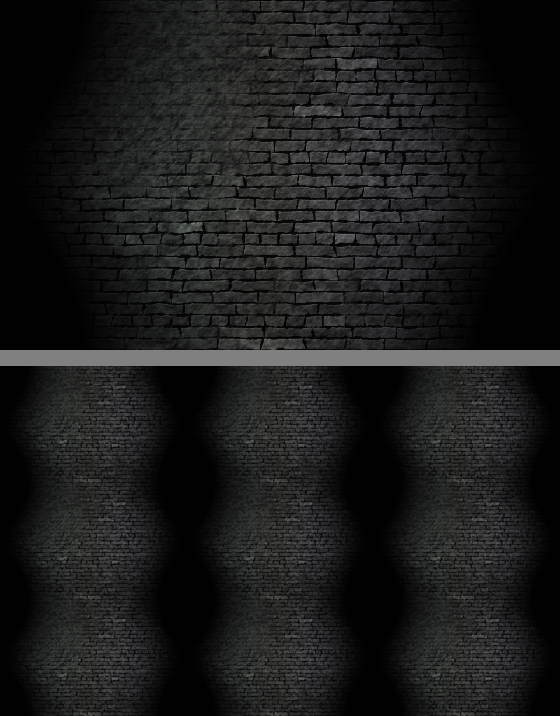
Top: one tile. Bottom: repeated 3 by 3.
This texture is drawn by a WebGL 1 fragment shader. Its source:

```glsl
precision highp float;
uniform vec2 u_resolution;

const float TAU = 6.2831853;
const float ASPECT = 1.6;
const float ROWS = 30.0;
const float STRETCHERS = 13.0;
const float HEADERS = 29.0;
const float HEADER_EVERY = 7.0;
const float HEADER_ROW = 2.0;
const float JOINT_HALF = 0.0028;
const float JOINT_SOFT = 0.0012;
const float JOINT_JITTER = 0.28;
const float JOINT_TONE = 0.1;
const float EDGE_RAGGED = 0.007;
const float WARP = 0.006;
const float FACE_TONE = 0.235;
const float RELIEF = 0.32;
const float RELIEF_STEP = 0.003;
const float EDGE_HEIGHT = 0.3;
const vec2 LIGHT_DIR = vec2(-0.45, 0.9);
const vec2 LATTICE = vec2(8.0, 5.0);
const vec2 PATCH_CENTER = vec2(0.29, 0.76);
const vec2 PATCH_RADIUS = vec2(0.22, 0.31);
const vec3 WARM = vec3(1.01, 1.0, 0.97);
const vec3 GREENISH = vec3(0.95, 1.02, 0.97);
const vec3 BLUISH = vec3(0.98, 0.98, 1.04);

float hash(vec2 p) {
  vec3 q = fract(p.xyx * 0.1031);
  q += dot(q, q.yzx + 33.33);
  return fract((q.x + q.y) * q.z);
}

// Value noise that wraps after "period" cells.
float noise(vec2 uv, vec2 period) {
  vec2 p = uv * period;
  vec2 cell = floor(p);
  vec2 f = p - cell;
  f = f * f * (3.0 - 2.0 * f);
  vec2 a = mod(cell, period);
  vec2 b = mod(cell + 1.0, period);
  return mix(mix(hash(a), hash(vec2(b.x, a.y)), f.x),
             mix(hash(vec2(a.x, b.y)), hash(b), f.x), f.y);
}

float fbm(vec2 uv, vec2 period) {
  float sum = 0.0;
  float weight = 0.4;
  for (int i = 0; i < 3; i++) {
    sum += weight * noise(uv, period);
    period *= 2.0;
    weight -= 0.1;
  }
  return sum / 0.9;
}

// Smeared render: one large patch and scattered small ones.
float wear(vec2 uv) {
  vec2 d = abs(fract(uv - PATCH_CENTER + 0.5) - 0.5) / PATCH_RADIUS;
  float blotch = fbm(uv, LATTICE * 2.0);
  float large = 1.0 - smoothstep(0.6, 1.2, length(d) + 1.4 * (blotch - 0.5));
  return max(large, 0.7 * smoothstep(0.58, 0.78, blotch));
}

// Distance to the nearest joint (x) and brick id (yz).
vec3 brick(vec2 uv) {
  float y = uv.y * ROWS;
  float row = mod(floor(y), ROWS);
  float isHeader = 1.0 - step(0.5, abs(mod(row, HEADER_EVERY) - HEADER_ROW));
  float count = mix(STRETCHERS, HEADERS, isHeader);
  float x = uv.x * count + 0.5 * mod(row, 2.0) + 0.35 * hash(vec2(row, 71.0));
  float joint = floor(x + 0.5);
  float jitter = hash(vec2(mod(joint, count), row + 37.0)) - 0.5;
  float side = x - joint - JOINT_JITTER * jitter;
  float id = mod(joint - step(side, 0.0), count);
  float dx = abs(side) * ASPECT / count;
  float dy = (0.5 - abs(fract(y) - 0.5)) / ROWS;
  return vec3(min(dx, dy), id, row);
}

// Surface height (x) and reflectance (y).
vec2 surface(vec2 uv) {
  vec2 bend = vec2(noise(uv, LATTICE * 6.0), noise(uv + 0.37, LATTICE * 4.0)) - 0.5;
  vec3 b = brick(uv + WARP * bend);
  float grain = fbm(uv, LATTICE * 10.0);
  float worn = wear(uv);
  float soft = max(JOINT_SOFT, 0.6 / u_resolution.y);
  float d = b.x + EDGE_RAGGED * (grain - 0.5);
  float cover = smoothstep(JOINT_HALF - soft, JOINT_HALF + soft, d);
  cover = mix(cover, 0.85, 0.8 * worn);
  float pick = hash(b.yz + 113.0);
  float tone = 0.82 + 0.3 * pick + 0.35 * smoothstep(0.95, 0.99, pick);
  tone = mix(tone, 0.92, worn);
  float lumps = fbm(uv + 0.19, LATTICE * 5.0);
  float height = EDGE_HEIGHT * cover + grain + 0.6 * worn * lumps;
  return vec2(height, tone * mix(JOINT_TONE, 1.0, cover) * (0.5 + grain));
}

// Pool of light that fades to black at the sides.
float lighting(vec2 uv) {
  vec2 mid = 0.5 - 0.5 * cos(TAU * uv);
  float t = clamp((mid.x - 0.2 * (1.0 - mid.y)) / 0.85, 0.0, 1.0);
  return sin(t * TAU * 0.25) * mix(0.75, 1.0, mid.y);
}

void main() {
  vec2 uv = gl_FragCoord.xy / u_resolution;
  vec2 s = surface(uv);
  vec2 toLight = LIGHT_DIR * RELIEF_STEP / vec2(ASPECT, 1.0);
  float relief = s.x - surface(uv + toLight).x;
  float lum = max(FACE_TONE * s.y + RELIEF * relief, 0.015);
  float sway = sin(TAU * uv.x);
  vec3 tint = mix(WARM, sway > 0.0 ? GREENISH : BLUISH, abs(sway));
  gl_FragColor = vec4(tint * (lum * lighting(uv) + 0.004), 1.0);
}
```
